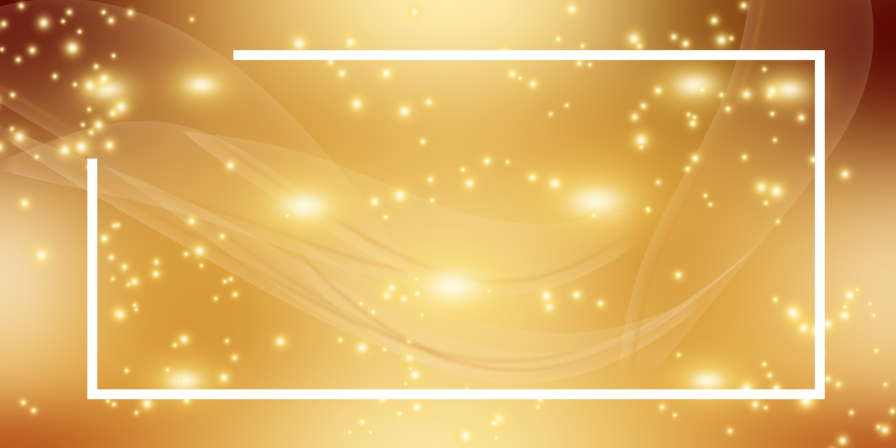
Write a Shadertoy shader that draws this background.

```glsl
// Golden festive backdrop: soft glows, sheer veils, drifting sparkles and an open white frame.

const vec3 GOLD = vec3(0.90, 0.69, 0.28);
const vec3 AMBER = vec3(0.80, 0.52, 0.12);
const vec3 BROWN = vec3(0.50, 0.25, 0.01);
const vec3 RUST = vec3(0.70, 0.30, 0.07);
const vec3 MAROON = vec3(0.36, 0.04, 0.01);
const vec3 CREAM = vec3(1.00, 0.94, 0.70);
const vec3 PEARL = vec3(0.97, 0.87, 0.70);
const vec3 SPARK = vec3(0.99, 0.88, 0.42);
const vec3 WHITE = vec3(1.0, 0.99, 0.93);

vec3 hash3(float n) {
    return fract(sin(n * vec3(12.989, 78.233, 39.425)) * 4375.85);
}

// Blends a soft elliptical spot of tint into the colour.
vec3 glow(vec3 col, vec2 p, vec2 centre, vec2 size, vec3 tint, float amount) {
    vec2 q = (p - centre) / size;
    return mix(col, tint, amount * exp(-dot(q, q)));
}

vec3 backdrop(vec2 p) {
    vec3 c = GOLD;
    c = glow(c, p, vec2(0.70, 0.72), vec2(0.30, 0.16), AMBER, 0.5);
    c = glow(c, p, vec2(1.27, 0.75), vec2(0.22, 0.16), AMBER, 0.5);
    c = glow(c, p, vec2(0.50, 0.25), vec2(0.25, 0.22), AMBER, 0.7);
    c = glow(c, p, vec2(1.46, 0.40), vec2(0.20, 0.25), AMBER, 0.7);
    c = glow(c, p, vec2(1.60, 1.00), vec2(0.28, 0.28), BROWN, 0.85);
    c = glow(c, p, vec2(0.00, 1.00), vec2(0.44, 0.38), MAROON, 1.0);
    c = glow(c, p, vec2(2.00, 0.93), vec2(0.30, 0.33), MAROON, 1.0);
    c = glow(c, p, vec2(0.00, 0.00), vec2(0.38, 0.13), RUST, 0.9);
    c = glow(c, p, vec2(2.00, 0.00), vec2(0.38, 0.13), RUST, 0.9);
    c = glow(c, p, vec2(0.00, 0.38), vec2(0.20, 0.22), PEARL, 0.9);
    c = glow(c, p, vec2(2.00, 0.36), vec2(0.26, 0.24), PEARL, 0.75);
    c = glow(c, p, vec2(1.00, 1.03), vec2(0.40, 0.27), CREAM, 0.95);
    c = glow(c, p, vec2(0.97, 0.00), vec2(0.42, 0.20), CREAM, 0.8);
    return glow(c, p, vec2(1.00, 0.38), vec2(0.36, 0.25), CREAM, 0.55);
}

// Curve over t in 0..1; shape holds start, end, sag and swing.
float curve(float t, vec4 shape) {
    return mix(shape.x, shape.y, t) - shape.z * 4.0 * t * (1.0 - t)
         + shape.w * sin(6.2832 * t);
}

// Signed height above a curve, corrected for its slope.
float above(vec2 p, vec2 span, vec4 shape) {
    float t = clamp((p.x - span.x) / (span.y - span.x), 0.0, 1.0);
    float y = curve(t, shape);
    float slope = (curve(t + 0.01, shape) - y) / (0.01 * (span.y - span.x));
    return (p.y - y) / sqrt(1.0 + slope * slope);
}

// Sheer cloth between two curves, brightest along its hems.
vec3 veil(vec3 col, vec2 p, vec2 span, vec4 upper, vec4 lower, float opacity, float px) {
    float top = -above(p, span, upper);
    float base = above(p, span, lower);
    float inside = smoothstep(-px, px, top) * smoothstep(-px, px, base);
    inside *= smoothstep(span.x - 0.01, span.x + 0.04, p.x)
            * smoothstep(span.y, span.y - 0.06, p.x);
    float hem = 0.7 * exp(-max(top, 0.0) / 0.025) + exp(-max(base, 0.0) / 0.018);
    float fold = exp(-pow((base - 0.03) / 0.006, 2.0));
    col = mix(col, AMBER, 0.22 * fold * inside);
    return mix(col, PEARL, inside * opacity * (0.65 + hem));
}

vec3 sparkle(vec3 col, vec2 p, vec2 centre, float radius) {
    float d = length(p - centre) / radius;
    col = mix(col, SPARK, 0.75 * exp(-d * d * 0.35));
    return mix(col, WHITE, 0.95 * exp(-d * d * 1.6));
}

// Scatters sparkles of mixed size through a rectangular patch.
vec3 scatter(vec3 col, vec2 p, vec2 centre, vec2 spread, int count, float seed) {
    for (int i = 0; i < count; i++) {
        vec3 h = hash3(seed + float(i) * 1.37);
        vec2 at = centre + spread * (h.xy * 2.0 - 1.0);
        col = sparkle(col, p, at, 0.004 + 0.010 * h.z * h.z);
    }
    return col;
}

// Wide pearly flare with a bright heart.
vec3 flare(vec3 col, vec2 p, vec2 centre, float size) {
    col = glow(col, p, centre, size * vec2(1.5, 1.0), SPARK, 0.7);
    return glow(col, p, centre, size * vec2(0.7, 0.4), WHITE, 0.85);
}

// Rectangular outline with its upper-left corner left open.
float frame(vec2 p, float px) {
    vec2 d = abs(p - vec2(1.018, 0.4985)) - vec2(0.812, 0.3785);
    float line = abs(max(d.x, d.y)) - 0.011;
    float gap = max(p.x - 0.521, 0.646 - p.y);
    return smoothstep(px, -px, max(line, -gap));
}

void mainImage(out vec4 fragColor, in vec2 fragCoord) {
    vec2 p = fragCoord / iResolution.y;
    float px = 0.8 / iResolution.y;
    vec3 col = backdrop(p);

    // Veils: left sweep, two crossing waves, then the upright right sweep.
    vec4 wave = vec4(0.64, 0.65, 0.16, 0.20);
    vec4 hollow = vec4(0.70, 0.466, 0.36, 0.07);
    col = veil(col, p, vec2(-0.05, 1.04), vec4(0.97, 0.20, -0.29, 0.0), vec4(0.80, 0.15, 0.03, 0.02), 0.13, px);
    col = veil(col, p, vec2(0.0, 1.57), wave, wave - vec4(0.02, 0.0, -0.08, 0.12), 0.14, px);
    col = veil(col, p, vec2(0.39, 1.43), vec4(0.71, 0.54, 0.055, 0.04), vec4(0.72, 0.46, 0.20, 0.03), 0.15, px);
    col = veil(col, p, vec2(0.0, 1.706), vec4(0.72, 0.466, 0.28, 0.10), hollow, 0.16, px);
    col = veil(col, p, vec2(0.66, 1.58), vec4(0.47, 0.35, 0.14, 0.01), vec4(0.40, 0.33, 0.22, 0.0), 0.15, px);
    col = veil(col, p.yx, vec2(0.17, 1.06), vec4(1.46, 1.93, -0.13, -0.03), vec4(1.38, 1.68, 0.0, -0.03), 0.13, px);

    // Main flares
    col = flare(col, p, vec2(0.24, 0.80), 0.045);
    col = flare(col, p, vec2(0.45, 0.81), 0.045);
    col = flare(col, p, vec2(0.68, 0.54), 0.075);
    col = flare(col, p, vec2(1.01, 0.36), 0.090);
    col = flare(col, p, vec2(1.33, 0.55), 0.080);
    col = flare(col, p, vec2(1.55, 0.81), 0.055);
    col = flare(col, p, vec2(1.76, 0.80), 0.045);
    col = flare(col, p, vec2(1.58, 0.15), 0.050);
    col = flare(col, p, vec2(0.41, 0.15), 0.050);

    // Sparkle clusters
    col = scatter(col, p, vec2(0.14, 0.82), vec2(0.16, 0.18), 34, 3.0);
    col = scatter(col, p, vec2(0.38, 0.29), vec2(0.16, 0.22), 34, 71.0);
    col = scatter(col, p, vec2(1.03, 0.77), vec2(0.30, 0.22), 30, 143.0);
    col = scatter(col, p, vec2(1.58, 0.74), vec2(0.17, 0.22), 34, 211.0);
    col = scatter(col, p, vec2(1.05, 0.19), vec2(0.28, 0.17), 26, 307.0);
    col = scatter(col, p, vec2(1.84, 0.17), vec2(0.16, 0.18), 26, 401.0);
    col = scatter(col, p, vec2(1.00, 0.50), vec2(1.00, 0.50), 50, 503.0);

    col = mix(col, vec3(1.0), frame(p, px));
    fragColor = vec4(col, 1.0);
}
```
